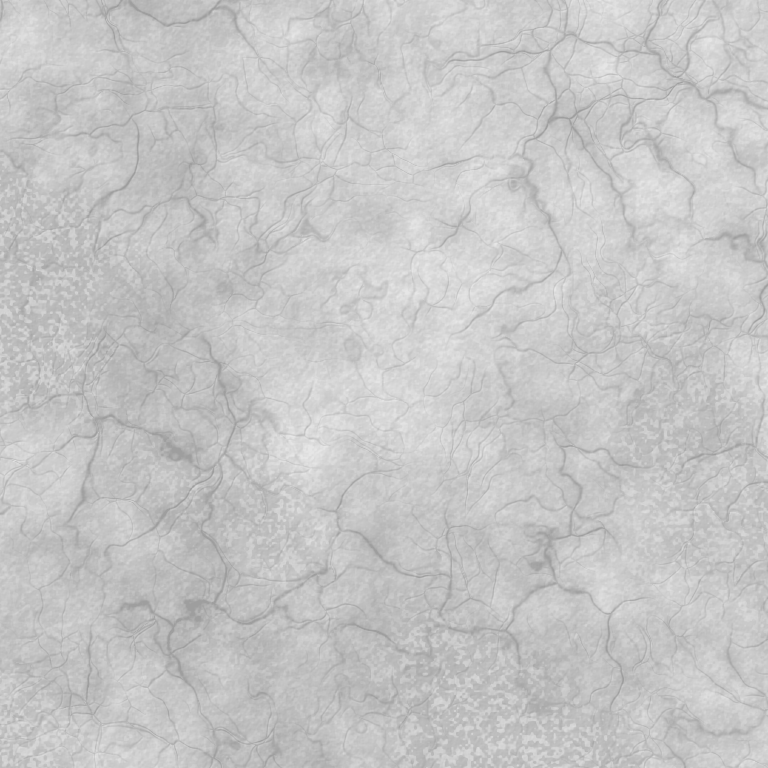
Give the GLSL for this texture, as a WebGL 2 fragment shader.

```glsl
#version 300 es
precision highp float;
// Pale grey weathered plaster: cloudy tone, a grainy embossed surface, and
// branching cracks taken from the borders of warped Voronoi cells at three
// scales. Worn patches of darker ground carry fine light flecks.

#define BASE_TONE 0.802
#define CLOUD_CONTRAST 0.2
#define MOTTLE_CONTRAST 0.13
#define CRACK_DARKNESS 0.085
#define HALO_DARKNESS 0.045
#define RELIEF_GAIN 0.075
#define LIGHT_STEP vec2(-0.0012, 0.0015)
#define WORN_TONE 0.715
#define FLECK_TONE 0.825
#define WORN_STRENGTH 0.8

uniform vec2 u_resolution;
out vec4 fragColor;

float hash(vec2 p) {
  return fract(sin(dot(p, vec2(127.1, 311.7))) * 43758.5453);
}

vec2 hash2(vec2 p) {
  return vec2(hash(p), hash(p + vec2(37.3, 17.9)));
}

float noise(vec2 p) {
  vec2 cell = floor(p), f = fract(p);
  f = f * f * (3.0 - 2.0 * f);
  float low = mix(hash(cell), hash(cell + vec2(1, 0)), f.x);
  float high = mix(hash(cell + vec2(0, 1)), hash(cell + vec2(1, 1)), f.x);
  return mix(low, high, f.y);
}

float fbm(vec2 p, int octaves) {
  float sum = 0.0, total = 0.0, amplitude = 0.5;
  for (int i = 0; i < octaves; i++) {
    sum += amplitude * noise(p);
    total += amplitude;
    amplitude *= 0.5;
    p = mat2(1.6, 1.2, -1.2, 1.6) * p + 7.3;
  }
  return sum / total;
}

// Distance to the border between the two nearest Voronoi cells
float borderDistance(vec2 p) {
  vec2 cell = floor(p), nearest = vec2(8.0), second = vec2(8.0);
  for (int y = -1; y <= 1; y++) {
    for (int x = -1; x <= 1; x++) {
      vec2 site = cell + vec2(x, y);
      vec2 offset = site + hash2(site) - p;
      float d = dot(offset, offset);
      if (d < dot(nearest, nearest)) {
        second = nearest;
        nearest = offset;
      } else if (d < dot(second, second)) {
        second = offset;
      }
    }
  }
  return dot(0.5 * (nearest + second), normalize(second - nearest));
}

// Bends straight borders into wandering, jagged lines
vec2 wander(vec2 p) {
  vec2 broad = vec2(fbm(p * 6.0, 4), fbm(p * 6.0 + 41.0, 4)) - 0.5;
  vec2 fine = vec2(fbm(p * 42.0, 2), fbm(p * 42.0 + 19.0, 2)) - 0.5;
  return p + 0.19 * broad + 0.024 * fine;
}

// x: sharp crack lines, y: soft dirt around the widest ones
vec2 cracks(vec2 p) {
  vec2 q = wander(p);
  float pixel = 1.0 / u_resolution.y, frequency = 7.0;
  float lines = 0.0, halo = 0.0;
  for (int i = 0; i < 3; i++) {
    float layer = float(i);
    float d = borderDistance(q * frequency + 13.7 * layer) / frequency;
    float presence = fbm(p * (8.0 + 5.0 * layer) + 23.0 * layer, 2);
    float visible = smoothstep(0.28 + 0.04 * layer, 0.62, presence);
    float width = max(pixel, 0.0027 * (0.5 + 0.8 * presence) / (1.0 + 0.25 * layer));
    lines = max(lines, visible * (1.0 - 0.2 * layer) * exp(-d * d / (width * width)));
    if (i == 0) halo = visible * exp(-d / 0.012);
    frequency *= 1.8;
  }
  return vec2(lines, halo);
}

// Surface height of lumps, flakes and grains, without cracks
float surface(vec2 p) {
  float flakes = smoothstep(0.5, 0.6, fbm(p * 26.0 + 9.0, 4));
  return 3.0 * fbm(p * 25.0, 4) + 0.5 * flakes + fbm(p * 190.0, 2);
}

void main() {
  vec2 p = gl_FragCoord.xy / u_resolution.y;
  vec2 crack = cracks(p);

  // Cloudy ground with smaller mottling
  float tone = BASE_TONE + CLOUD_CONTRAST * (fbm(p * 4.5 + 3.1, 5) - 0.5);
  tone += MOTTLE_CONTRAST * (fbm(p * 24.0 + 6.0, 5) - 0.5);

  // Worn patches with light flecks
  float fleckNoise = 0.55 * noise(p * 270.0) + 0.45 * fbm(p * 95.0 + 5.0, 2);
  float flecks = smoothstep(0.44, 0.68, fleckNoise);
  float worn = smoothstep(0.48, 0.68, fbm(p * 3.2 + 11.0, 6));
  tone = mix(tone, mix(WORN_TONE, FLECK_TONE, flecks), WORN_STRENGTH * worn);
  tone += 0.03 * (flecks - 0.4) * (1.0 - worn);

  // Embossed relief, lit from the upper left
  vec2 lit = p + LIGHT_STEP;
  float slope = surface(p) - surface(lit) + 0.5 * (cracks(lit).x - crack.x);
  tone += RELIEF_GAIN * slope;

  // Cracks fade inside the worn patches
  float depth = 1.0 - 0.6 * worn;
  tone -= depth * (CRACK_DARKNESS * crack.x + HALO_DARKNESS * crack.y);

  fragColor = vec4(vec3(clamp(tone, 0.62, 0.9)), 1.0);
}
```
